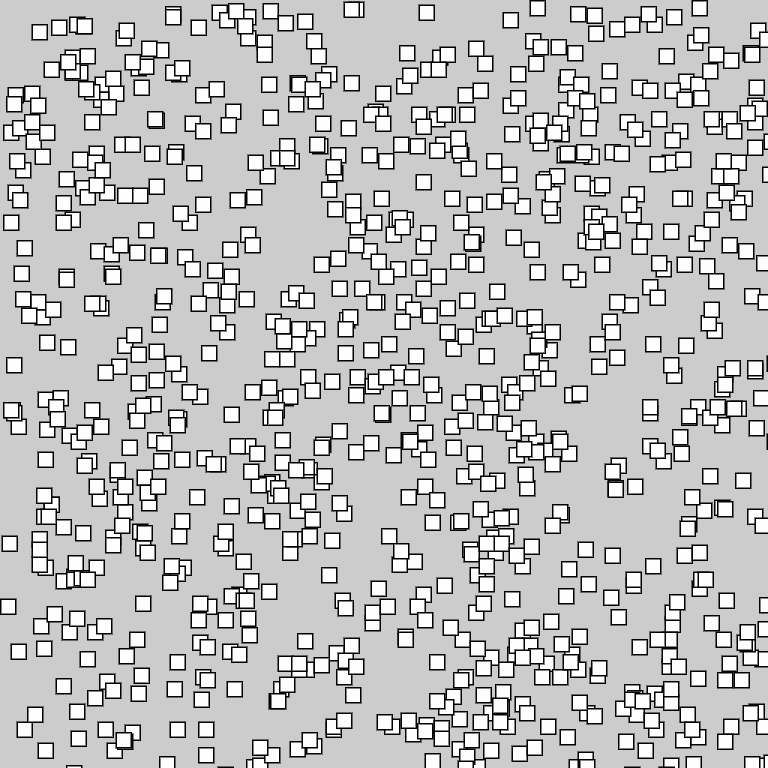
A WebGL 2 fragment shader for this pattern:

```glsl
#version 300 es
precision highp float;

uniform vec2 u_resolution;
out vec4 outColor;

const vec3 PAPER = vec3(0.80);
const vec3 FILL = vec3(0.995);
const vec3 INK = vec3(0.01);

const float STEPS = 512.0;              // placement lattice across the canvas
const float OUTER_HALF = 5.5 / STEPS;   // half side including the outline
const float INNER_HALF = 4.5 / STEPS;   // half side of the white fill
const float CELLS = 30.0;               // cells across the canvas per layer
const int LAYERS = 10;
const float OCCUPANCY = 0.104;          // chance that a cell holds a square

// Integer hash: three independent values in 0..1
vec3 hash3(ivec3 key) {
    uvec3 v = uvec3(key) * 1664525u + 1013904223u;
    v.x += v.y * v.z; v.y += v.z * v.x; v.z += v.x * v.y;
    v ^= v >> 16u;
    v.x += v.y * v.z; v.y += v.z * v.x; v.z += v.x * v.y;
    return vec3(v >> 8u) / 16777216.0;
}

// Signed distance with sharp corners
float squareDistance(vec2 p, float halfSide) {
    vec2 d = abs(p) - halfSide;
    return max(d.x, d.y);
}

float coverage(float distance, float pixel) {
    return clamp(0.5 - distance / pixel, 0.0, 1.0);
}

vec3 drawSquare(vec3 below, vec2 p, float pixel) {
    vec3 color = mix(below, INK, coverage(squareDistance(p, OUTER_HALF), pixel));
    return mix(color, FILL, coverage(squareDistance(p, INNER_HALF), pixel));
}

vec2 snapToLattice(vec2 p) {
    return (floor(p * STEPS) + 0.5) / STEPS;
}

// Squares start inside the left and top borders but may run off the others
bool startsInside(vec2 center) {
    return center.x >= OUTER_HALF && center.y <= 1.0 - OUTER_HALF;
}

// One sparse cellular layer, shifted so that layers do not share cell borders
vec3 drawLayer(vec3 below, vec2 p, int layer, float pixel) {
    vec2 shift = hash3(ivec3(layer, 71, 13)).xy;
    ivec2 base = ivec2(floor(p * CELLS + shift - 0.5));
    vec3 color = below;
    for (int y = 0; y < 2; y++) {
        for (int x = 0; x < 2; x++) {
            ivec2 cell = base + ivec2(x, y);
            vec3 random = hash3(ivec3(cell, layer + 5));
            vec2 center = snapToLattice((vec2(cell) + random.xy - shift) / CELLS);
            if (random.z < OCCUPANCY && startsInside(center)) {
                color = drawSquare(color, p - center, pixel);
            }
        }
    }
    return color;
}

void main() {
    float pixel = 1.0 / u_resolution.y;
    vec2 p = gl_FragCoord.xy * pixel;

    // Later layers overlap earlier ones
    vec3 color = PAPER;
    for (int layer = 0; layer < LAYERS; layer++) {
        color = drawLayer(color, p, layer, pixel);
    }
    outColor = vec4(color, 1.0);
}
```
